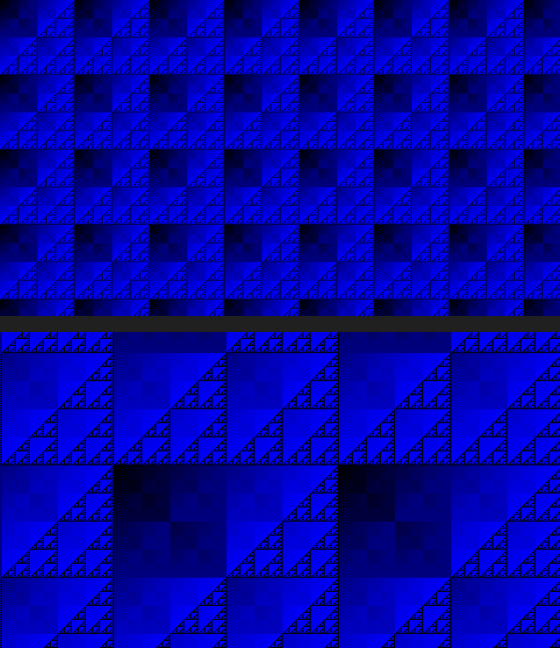
Top: the whole. Bottom: its middle third, enlarged.
Write a Shadertoy shader that draws this pattern.

```glsl
const float TILES_DOWN = 4.21875;       // tiles in the canvas height
const int CELLS = 256;                  // cells along a tile edge, a power of two
const int SAMPLES = 8;                  // smoothing samples per pixel axis
const vec3 INK = vec3(0.0, 0.0, 1.0);   // brightest colour

// Bitwise OR of the cell coordinates; the full value wraps to black,
// which leaves the Sierpinski lines.
float orShade(vec2 tilePos) {
    ivec2 cell = ivec2(floor(fract(tilePos) * float(CELLS)));
    int top = CELLS - 1;
    return float((cell.x | cell.y) % top) / float(top);
}

// Tile coordinates, counted from the upper left corner.
vec2 toTiles(vec2 pixel) {
    vec2 fromTop = vec2(pixel.x, iResolution.y - pixel.y);
    return fromTop / iResolution.y * TILES_DOWN;
}

void mainImage(out vec4 fragColor, in vec2 fragCoord) {
    // Average the cells under the pixel
    float shade = 0.0;
    for (int j = 0; j < SAMPLES; j++) {
        for (int i = 0; i < SAMPLES; i++) {
            vec2 offset = (vec2(i, j) + 0.5) / float(SAMPLES) - 0.5;
            shade += orShade(toTiles(fragCoord + offset));
        }
    }
    shade /= float(SAMPLES * SAMPLES);

    fragColor = vec4(INK * shade, 1.0);
}
```
